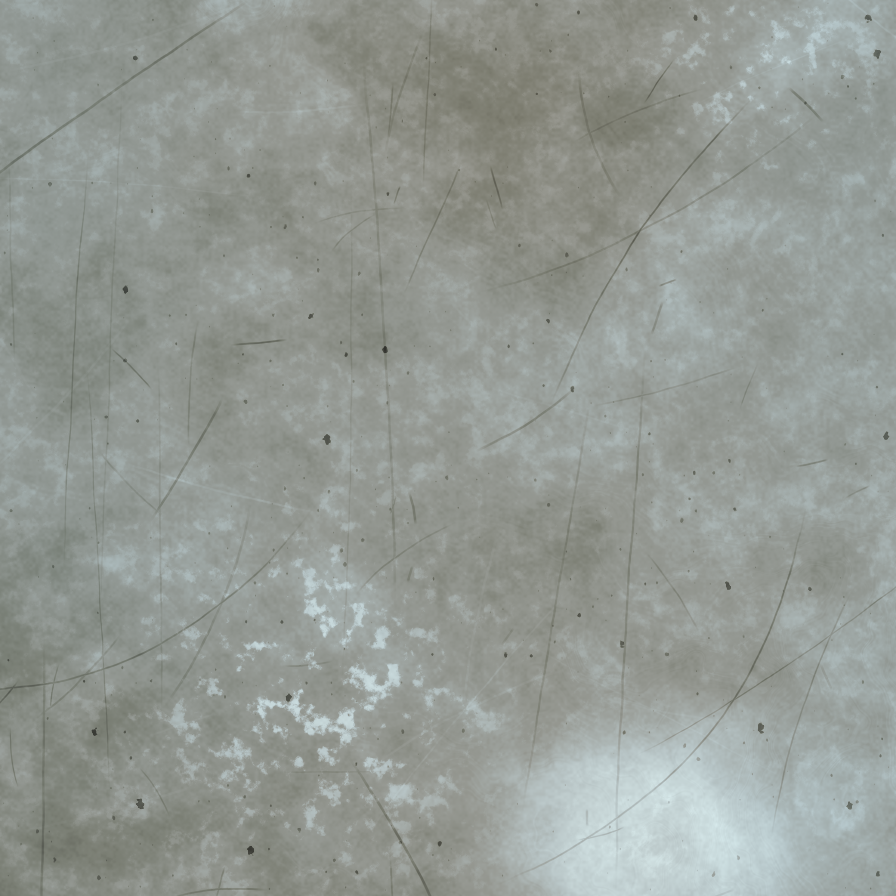
Write a WebGL 2 fragment shader that draws this texture.

```glsl
#version 300 es
precision highp float;

uniform vec2 u_resolution;
out vec4 fragColor;

float hash(vec2 p) {
  return fract(sin(dot(p, vec2(127.1, 311.7))) * 43758.55);
}

float noise(vec2 p) {
  vec2 i = floor(p), f = fract(p);
  f = f * f * (3.0 - 2.0 * f);
  return mix(mix(hash(i), hash(i + vec2(1, 0)), f.x),
             mix(hash(i + vec2(0, 1)), hash(i + vec2(1, 1)), f.x), f.y);
}

mat2 rotation(float a) {
  return mat2(cos(a), sin(a), -sin(a), cos(a));
}

// Layered noise centred on zero
float fbm(vec2 p) {
  float sum = 0.0, amp = 0.5;
  for (int i = 0; i < 5; i++) {
    sum += amp * (noise(p) - 0.5);
    p = rotation(0.6) * p * 2.03 + 17.3;
    amp *= 0.55;
  }
  return sum;
}

float blob(vec2 p, vec2 centre, float radius) {
  vec2 d = (p - centre) / radius;
  return exp(-dot(d, d));
}

// Trowel marks: irregular ovals, crisp on one side and faded on the other
float trowelMarks(vec2 p, float cells, float seed) {
  vec2 g = p * cells + seed;
  float warp = fbm(g * 1.6), sum = 0.0;
  for (int y = -1; y <= 1; y++) {
    for (int x = -1; x <= 1; x++) {
      vec2 id = floor(g) + vec2(x, y);
      vec2 centre = id + vec2(hash(id + 3.1), hash(id + 7.7));
      vec2 q = rotation(6.283 * hash(id + 1.9)) * (g - centre);
      float radius = mix(0.3, 0.6, hash(id + 5.3));
      float d = length(q * vec2(1.0, 1.45)) + 0.55 * warp - radius;
      float fade = smoothstep(-radius, 0.6 * radius, q.x);
      sum += (hash(id + 9.2) - 0.45) * fade * smoothstep(0.05, -0.05, d);
    }
  }
  return sum;
}

// Scattered pits, strongest where the surface is rough
float pits(vec2 p, float cells, float density, float maxRadius, float px) {
  vec2 id = floor(p * cells);
  vec2 centre = (id + 0.2 + 0.6 * vec2(hash(id + 2.3), hash(id + 8.9))) / cells;
  float size = hash(id + 4.7);
  float radius = maxRadius * mix(0.25, 1.0, pow(size, 5.0));
  float d = length((p - centre) * vec2(1.15, 0.85)) + radius * (noise(p * 400.0) - 0.5);
  float present = step(hash(id + 6.1), density * (1.0 + 2.5 * fbm(id / cells * 5.0)));
  return present * (0.5 + 0.5 * size) * smoothstep(radius + px, radius - px, d);
}

// Bent line with tapered ends
float scratch(vec2 p, vec2 centre, float angle, float halfLength, float bend, float width, float px) {
  vec2 q = rotation(-angle) * (p - centre);
  float slope = 2.0 * bend * q.x;
  float d = abs(q.y - bend * q.x * q.x) / sqrt(1.0 + slope * slope);
  float taper = smoothstep(halfLength, 0.6 * halfLength, abs(q.x));
  return taper * smoothstep(width + px, max(width - px, 0.0), d);
}

float scratches(vec2 p, float seed, int count, vec2 lengths, float maxBend, float angle, float spread, float px) {
  float mark = 0.0;
  vec2 q = p + 0.006 * vec2(fbm(p * 9.0), fbm(p * 9.0 + 31.0));
  for (int i = 0; i < count; i++) {
    vec2 id = vec2(float(i) * 1.37, seed);
    vec2 centre = vec2(hash(id + 0.3), hash(id + 1.7));
    float a = angle + spread * (hash(id + 2.9) - 0.5);
    float halfLength = mix(lengths.x, lengths.y, hash(id + 4.1));
    float bend = maxBend * (2.0 * hash(id + 5.3) - 1.0);
    float width = mix(0.0006, 0.0014, hash(id + 6.7));
    float strength = mix(0.35, 1.0, hash(id + 8.3));
    mark = max(mark, strength * scratch(q, centre, a, halfLength, bend, width, px));
  }
  return mark * (0.65 + 0.7 * noise(p * 45.0));
}

// Warm grey shadow to cool white glare
vec3 metalColour(float tone) {
  vec3 c = mix(vec3(0.47, 0.49, 0.45), vec3(0.58, 0.60, 0.58), smoothstep(0.46, 0.61, tone));
  c = mix(c, vec3(0.71, 0.77, 0.78), clamp((tone - 0.595) / 0.16, 0.0, 1.0));
  c = mix(c, vec3(0.84, 0.92, 0.93), clamp((tone - 0.755) / 0.145, 0.0, 1.0));
  return c * min(tone / 0.48, 1.0) * max(tone / 0.9, 1.0);
}

void main() {
  vec2 p = gl_FragCoord.xy / u_resolution;
  float px = 0.7 / u_resolution.y;
  float cloud = fbm(p * 3.2 + 4.0);
  float mottle = fbm(p * 16.0 + 9.0);
  float fine = fbm(p * 75.0);

  // Broad light and shade
  float sides = smoothstep(0.35, 0.0, p.x) + 0.6 * smoothstep(0.7, 1.0, p.x);
  float shade = blob(p, vec2(0.6, 0.88), 0.22) + 0.7 * blob(p, vec2(0.0, 0.05), 0.2);
  float tone = 0.572 + 0.04 * sides - 0.065 * shade + 0.06 * blob(p, vec2(0.82, 0.2), 0.3);
  tone += 0.06 * blob(p, vec2(0.87, 0.93), 0.09) + 0.2 * cloud + 0.13 * mottle;
  float glareDistance = length((p - vec2(0.73, 0.06)) * vec2(1.0, 1.25));
  tone += 0.25 * smoothstep(0.22, 0.04, glareDistance + 0.16 * mottle + 0.12 * cloud + 0.06 * fine);

  // Trowel marks, brushing and grain
  tone += 0.085 * trowelMarks(p, 4.5, 2.0) + 0.06 * trowelMarks(p, 8.0, 13.0);
  vec2 brushed = rotation(0.7 + 1.5 * cloud) * p;
  tone += 0.022 * (noise(brushed * vec2(22.0, 210.0)) - 0.5);
  tone += 0.07 * fine + 0.035 * (noise(p * 290.0) - 0.5);

  // Pale flecks
  float frost = blob(p, vec2(0.34, 0.22), 0.15) + 0.12 + 0.5 * blob(p, vec2(0.85, 0.92), 0.1);
  tone += 0.2 * frost * smoothstep(0.08, 0.28, fine + 0.4 * mottle);

  // Scratches and pits
  float marks = scratches(p, 3.0, 10, vec2(0.13, 0.3), 1.3, 0.0, 6.283, px);
  marks = max(marks, 0.8 * scratches(p, 11.0, 16, vec2(0.04, 0.11), 2.0, 0.0, 6.283, px));
  marks = max(marks, scratches(p, 23.0, 28, vec2(0.01, 0.035), 4.0, 1.2, 2.6, px));
  marks = max(marks, 0.6 * scratches(p, 37.0, 10, vec2(0.1, 0.35), 0.06, 1.571, 0.12, px));
  tone -= 0.15 * marks;
  tone += 0.035 * scratches(p, 51.0, 16, vec2(0.04, 0.2), 0.8, 0.7, 3.0, px);
  tone -= 0.28 * pits(p, 24.0, 0.16, 0.0045, px) + 0.16 * pits(p, 61.0, 0.13, 0.0022, px);

  vec3 coolTint = vec3(-0.014, 0.004, 0.014) * (sides - 0.8 * shade - 0.3 + 1.2 * cloud);
  fragColor = vec4(clamp(metalColour(tone) + coolTint, 0.0, 1.0), 1.0);
}
```
